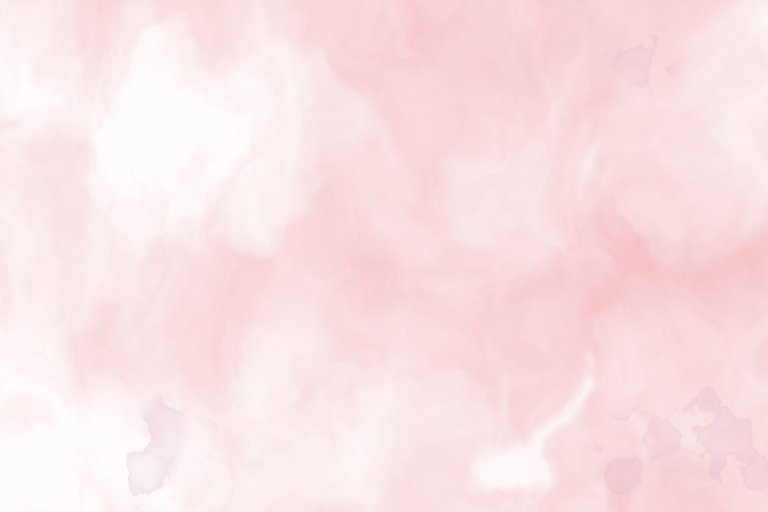
Give the GLSL for this background, as a Shadertoy shader.

```glsl
// Soft blush watercolour clouds with pale blooms and faint mauve stains.
#define PAPER vec3(0.998, 0.987, 0.986)
#define ROSE vec3(0.962, 0.783, 0.800)
#define MAUVE vec3(0.880, 0.725, 0.805)
#define WARP 0.36        // how far the pigment is dragged
#define CLOUDS 0.68      // strength of the broad mottling
#define BILLOWS 0.42     // strength of the small mottling
#define STREAKS 0.20     // strength of the vertical drips
#define WASH_DEPTH 0.26  // darkness of the overlapping wash edges
#define WASHES 5
#define STAIN 0.46       // opacity of the mauve stains
#define CONTRAST 1.12

float hash(vec2 p) {
    return fract(sin(dot(p, vec2(127.1, 311.7))) * 43758.5453);
}

float noise(vec2 p) {
    vec2 i = floor(p), f = fract(p);
    f = f * f * f * (f * (f * 6.0 - 15.0) + 10.0);
    return mix(mix(hash(i), hash(i + vec2(1, 0)), f.x),
               mix(hash(i + vec2(0, 1)), hash(i + vec2(1, 1)), f.x), f.y);
}

// Fractal noise centred on zero
float fbm(vec2 p) {
    float sum = 0.0, amp = 0.5;
    for (int i = 0; i < 5; i++) {
        sum += amp * (noise(p) - 0.5);
        p = mat2(1.6, 1.2, -1.2, 1.6) * p + 7.3;
        amp *= 0.48;
    }
    return sum;
}

// Gaussian pool of pigment or water
float pool(vec2 p, vec2 centre, vec2 radius) {
    vec2 d = (p - centre) / radius;
    return exp(-dot(d, d));
}

float segment(vec2 p, vec2 a, vec2 b) {
    vec2 d = b - a;
    return length(p - a - d * clamp(dot(p - a, d) / dot(d, d), 0.0, 1.0));
}

// Overlapping washes: crisp on one side, fading on the other
float washEdges(vec2 p) {
    float sum = 0.0;
    for (int i = 0; i < WASHES; i++) {
        float k = float(i);
        float n = fbm(p * (2.6 + 0.9 * k) + 19.7 * k) + 0.02;
        sum += smoothstep(-0.012, 0.018, n) * exp(-max(n, 0.0) * 9.0);
    }
    return sum / float(WASHES) - 0.27;
}

// Broad light and dark areas of the sheet
float sheetTone(vec2 q, float grain) {
    float tone = 0.51 + 0.10 * q.x;
    tone += 0.24 * pool(q, vec2(0.78, 0.62), vec2(0.18, 0.30));
    tone += 0.18 * pool(q, vec2(1.10, 0.98), vec2(0.35, 0.17));
    tone += 0.18 * pool(q, vec2(0.42, 0.98), vec2(0.22, 0.10));
    tone += 0.26 * pool(q, vec2(1.46, 0.47), vec2(0.18, 0.10));
    tone += 0.20 * pool(q, vec2(1.04, 0.34), vec2(0.28, 0.12));

    float bloom = pool(q, vec2(0.42, 0.69), vec2(0.32, 0.18));
    tone -= 0.30 * bloom + 0.20 * smoothstep(0.42, 0.62, bloom + 0.9 * grain);
    tone -= 0.46 * pool(q, vec2(0.00, 0.88), vec2(0.17, 0.16));
    tone -= 0.50 * pool(q, vec2(0.00, 0.06), vec2(0.52, 0.32));
    tone -= 0.46 * pool(q, vec2(1.50, 0.88), vec2(0.15, 0.14));
    tone -= 0.16 * pool(q, vec2(1.22, 0.68), vec2(0.32, 0.11));
    tone -= 0.18 * pool(q, vec2(0.66, 0.20), vec2(0.16, 0.20));
    return tone;
}

// Ragged stains with a darker dried rim
float stains(vec2 p) {
    float area = pool(p, vec2(1.26, 0.91), vec2(0.06, 0.08))
               + pool(p, vec2(1.43, 0.15), vec2(0.11, 0.12))
               + pool(p - vec2(0.35 * (p.y - 0.1), 0.0), vec2(0.29, 0.10), vec2(0.05, 0.12))
               + 0.8 * pool(p, vec2(1.22, 0.09), vec2(0.06, 0.11));
    float field = 0.7 * area + 2.2 * fbm(p * 14.0 + 4.0) - 0.52;
    float rim = exp(-max(field, 0.0) * 6.0);
    return smoothstep(-0.03, 0.09, field) * smoothstep(0.1, 0.5, area) * mix(0.35, 1.0, rim);
}

void mainImage(out vec4 fragColor, in vec2 fragCoord) {
    vec2 p = fragCoord / iResolution.y;
    vec2 q = p + WARP * vec2(fbm(p * 3.2), fbm(p * 3.2 + 17.0));
    vec2 curl = q + 0.12 * vec2(fbm(q * 9.0 + 5.0), fbm(q * 9.0 + 23.0));

    // Pigment density
    float grain = fbm(curl * 4.5 + 31.0);
    float tone = sheetTone(q, grain);
    tone += CLOUDS * (0.6 * grain + 0.4 * fbm(q * 2.3 + 11.0));
    tone += BILLOWS * fbm(curl * vec2(13.0, 9.0) + 71.0);
    tone += STREAKS * fbm(q * vec2(19.0, 4.5) + 53.0);
    tone += WASH_DEPTH * washEdges(curl);
    tone = 0.5 + CONTRAST * (tone - 0.5);

    // Lifted white stroke
    vec2 s = p + 0.10 * vec2(fbm(p * 9.0), fbm(p * 9.0 + 17.0));
    vec2 bend = vec2(1.04, 0.09);
    float lift = min(segment(s, vec2(0.97, 0.07), bend) - 0.034,
                     segment(s, bend, vec2(1.14, 0.26)) - 0.020);
    tone = mix(tone, 0.05, 0.9 * smoothstep(0.02, -0.018, lift + 0.06 * grain));

    vec3 colour = mix(PAPER, ROSE, clamp(tone, 0.0, 1.08));
    colour = mix(colour, MAUVE, STAIN * stains(p));
    fragColor = vec4(colour, 1.0);
}
```
